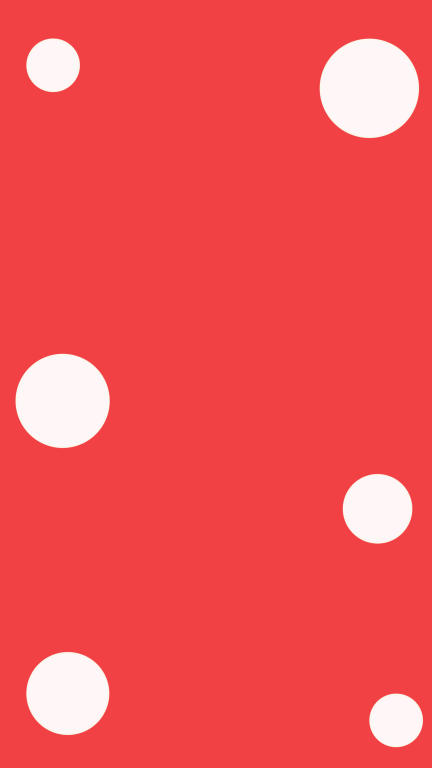
Write a Shadertoy shader that draws this background.

```glsl
// Sparse pale discs with a thin cream rim on a flat red ground.
// Two bowed columns of discs hug the sides; a wrapped distance
// to the nearest disc makes the sheet tile on all four edges.

const vec3 GROUND = vec3(0.95, 0.255, 0.268);
const vec3 DISC   = vec3(1.00, 0.965, 0.970);
const vec3 RIM    = vec3(0.98, 0.970, 0.930);

const int   COLUMNS   = 2;
const int   ROWS      = 3;
const float RIM_WIDTH = 0.004;   // in canvas widths

// Each column: xy = centre as a share of the canvas, z = radius in widths.
const vec3 LEFT_LOW   = vec3(0.157, 0.097, 0.096);
const vec3 LEFT_HIGH  = vec3(0.123, 0.915, 0.062);
const vec3 LEFT_BOW   = vec3(0.005, -0.028, 0.030);
const vec3 RIGHT_LOW  = vec3(0.917, 0.062, 0.062);
const vec3 RIGHT_HIGH = vec3(0.855, 0.885, 0.115);
const vec3 RIGHT_BOW  = vec3(-0.012, -0.136, -0.008);

// Centre and radius at t (0 = low end, 1 = high end) along a column.
vec3 discAt(int column, float t) {
    float bow = 4.0 * t * (1.0 - t);
    return column == 0
        ? mix(LEFT_LOW, LEFT_HIGH, t) + LEFT_BOW * bow
        : mix(RIGHT_LOW, RIGHT_HIGH, t) + RIGHT_BOW * bow;
}

// Shortest offset between two points on the repeating canvas.
vec2 wrapOffset(vec2 offset) {
    return fract(offset + 0.5) - 0.5;
}

void mainImage(out vec4 fragColor, in vec2 fragCoord) {
    vec2 uv = fragCoord / iResolution.xy;
    vec2 aspect = vec2(1.0, iResolution.y / iResolution.x);
    float pixel = 1.0 / iResolution.x;

    // Signed distance to the nearest disc, in canvas widths
    float dist = 1.0;
    for (int column = 0; column < COLUMNS; column++) {
        for (int row = 0; row < ROWS; row++) {
            vec3 disc = discAt(column, float(row) / float(ROWS - 1));
            vec2 offset = wrapOffset(uv - disc.xy) * aspect;
            dist = min(dist, length(offset) - disc.z);
        }
    }

    // Rim over ground, then disc over rim
    float rimCover  = 1.0 - smoothstep(-0.7 * pixel, 0.7 * pixel, dist);
    float discCover = 1.0 - smoothstep(-0.7 * pixel, 0.7 * pixel, dist + RIM_WIDTH);
    vec3 color = mix(GROUND, mix(RIM, DISC, discCover), rimCover);

    fragColor = vec4(color, 1.0);
}
```
